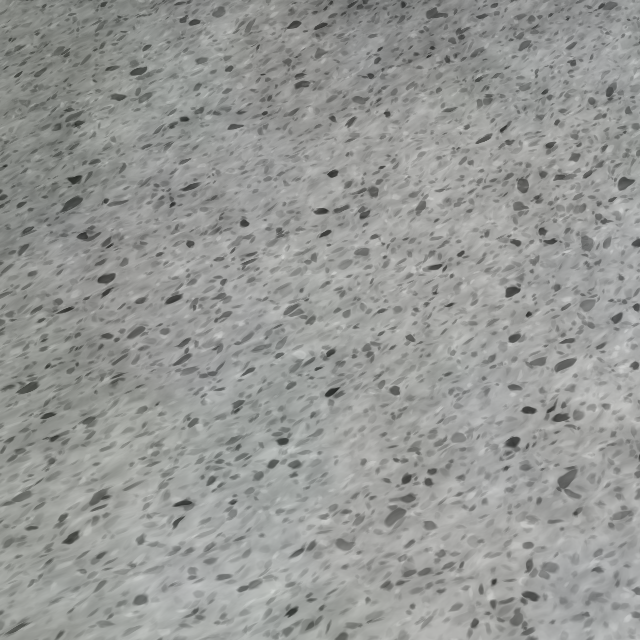
A Shadertoy shader for this texture:

```glsl
// Grey speckled stone floor seen at a slant: slanting streaky noise for the
// ground, then scattered layers of soft, stretched chips from pale to near black.
// Chips come from jittered grid cells and shrink towards the top of the canvas.

const vec3  STONE       = vec3(0.663, 0.664, 0.655);
const vec3  COOL_TINT   = vec3(-0.006, 0.000, 0.010);
const vec3  GREEN_TINT  = vec3(-0.005, 0.004, -0.006);
const float SLANT       = 0.50;    // direction of the chips, in radians
const float STRETCH     = 1.85;    // chip length over width
const float NEAR_SCALE  = 0.74;    // grain frequency at the bottom edge
const float FAR_SCALE   = 1.50;    // grain frequency at the top edge
const float SOFTNESS    = 0.0052;  // edge blur in canvas units
const float STREAK_GAIN = 0.17;
const float CLUMP_GAIN  = 0.12;
const float PATCH_GAIN  = 0.13;

float hash(vec2 p) {
    vec3 q = fract(vec3(p.xyx) * 0.1031);
    q += dot(q, q.yzx + 33.33);
    return fract((q.x + q.y) * q.z);
}

float noise(vec2 p) {
    vec2 i = floor(p), f = fract(p);
    f = f * f * (3.0 - 2.0 * f);
    return mix(mix(hash(i), hash(i + vec2(1, 0)), f.x),
               mix(hash(i + vec2(0, 1)), hash(i + vec2(1, 1)), f.x), f.y);
}

float fbm(vec2 p) {
    float sum = 0.0, gain = 0.5;
    for (int i = 0; i < 4; i++) {
        sum += gain * noise(p);
        p = p * 2.03 + 17.3;
        gain *= 0.5;
    }
    return sum / 0.9375;
}

mat2 rotation(float a) {
    float c = cos(a), s = sin(a);
    return mat2(c, s, -s, c);
}

// Strongest chip tone at p; radius is in cells, tone runs from low to high.
float chips(vec2 p, float cells, float density, vec2 radius, vec2 tone, float seed) {
    p = p * cells + seed;
    vec2 home = floor(p);
    float blur = SOFTNESS * cells, result = 0.0;
    for (int y = -1; y <= 1; y++)
    for (int x = -1; x <= 1; x++) {
        vec2 id = home + vec2(x, y);
        vec2 key = id + seed * 3.7 + 200.0;
        if (hash(key) > density) continue;
        vec2 jitter = vec2(hash(key + 41.3), hash(key + 87.9));
        vec2 d = rotation(6.2832 * hash(key + 12.7)) * (p - id - jitter);
        float aspect = mix(1.0, 1.45, hash(key + 63.1));
        d *= vec2(1.0 / aspect, aspect);
        float size = hash(key + 29.5);
        float r = mix(radius.x, radius.y, size * size);
        float edge = length(d) - r * (0.7 + 0.6 * noise(d * 1.4 / r + key));
        float cover = 1.0 - smoothstep(-0.6 * blur, 0.6 * blur, edge);
        float shade = hash(key + 75.2);
        result = max(result, cover * mix(tone.x, tone.y, shade * shade));
    }
    return result;
}

void mainImage(out vec4 fragColor, in vec2 fragCoord) {
    vec2 uv = fragCoord / iResolution.xy;

    // Slanted floor plane: frequency grows with height
    float scale = mix(NEAR_SCALE, FAR_SCALE, uv.y);
    float depth = uv.y * mix(NEAR_SCALE, scale, 0.5);
    vec2 ground = vec2((uv.x - 0.5) * scale, depth);
    vec2 p = rotation(-SLANT) * ground * vec2(1.0, STRETCH) + 5.0;

    // Bend the grain so that the chips are not perfect ovals
    p += 0.014 * (vec2(noise(p * 34.0), noise(p * 34.0 + 91.0)) - 0.5);

    // Streaky ground, clumps and broad patches
    float clump = fbm(p * 13.0 + 53.0) - 0.5;
    float value = STREAK_GAIN * (fbm(p * vec2(38.0, 46.0)) - 0.5);
    value += CLUMP_GAIN * clump;
    value += PATCH_GAIN * (fbm(p * 3.5 + 31.0) - 0.5);
    value += 0.05 * (noise(p * vec2(42.0, 95.0) + 7.0) - 0.5);

    // Pale flecks, then chips from faint and small to dark and large
    value += chips(p, 46.0, 0.45, vec2(0.16, 0.42), vec2(0.02, 0.09), 3.0);
    float fine   = chips(p, 58.0, 0.62, vec2(0.22, 0.48), vec2(0.04, 0.21), 11.0);
    float medium = chips(p, 33.0, 0.50, vec2(0.17, 0.40), vec2(0.05, 0.32), 23.0);
    float large  = chips(p, 16.0, 0.25, vec2(0.14, 0.28), vec2(0.20, 0.40), 37.0);
    float contrast = mix(0.68, 1.0, smoothstep(1.25, 0.55, uv.y - 0.35 * uv.x + 0.15));
    float crowding = clamp(1.0 - 1.2 * clump, 0.6, 1.4);
    value -= contrast * max(large, crowding * (max(medium, fine) + 0.25 * min(medium, fine)));

    // Uneven light: dim upper left and top edge, brighter lower right
    float dim = smoothstep(0.35, 1.35, uv.y + 0.5 * (1.0 - uv.x));
    value -= 0.105 * dim - 0.014;
    value -= 0.025 * smoothstep(0.35, 0.0, uv.x);
    float topShade = exp(-pow((uv.x - 0.54) / 0.16, 2.0)) * smoothstep(0.93, 1.02, uv.y);
    value -= 0.09 * topShade;

    // Cool and green casts drifting over the floor
    float cool = smoothstep(0.4, 0.7, fbm(uv * 3.0 + 4.0) + 0.25 * (uv.x - 0.5));
    float green = smoothstep(0.4, 0.7, fbm(uv * 3.5 + 19.0) + 0.2 * (0.5 - uv.x));
    vec3 color = STONE + value + cool * COOL_TINT + green * GREEN_TINT;
    fragColor = vec4(clamp(color, 0.0, 1.0), 1.0);
}
```
